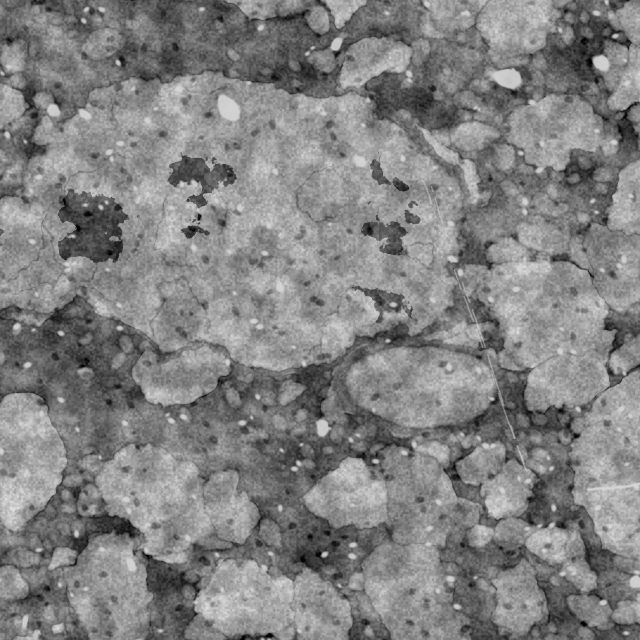
This texture is drawn by a Shadertoy shader. Its source:

```glsl
// Draws a grey breccia section: pale rounded clasts in a dark, streaky matrix with pores and a scratch.
#define MATRIX_TONE 0.375
#define CLAST_TONE 0.615
#define PORE_TONE 0.25
#define BRIGHT_TONE 0.84
#define RIM_DEPTH 0.11
#define MOTTLE 0.21
#define GRIT 0.14
#define SOFT_EDGE 0.0022
#define ROUGHNESS 0.034
#define FLOW_TILT -0.42

vec2 hash22(vec2 p) {
    vec3 q = fract(p.xyx * vec3(0.1031, 0.1030, 0.0973));
    q += dot(q, q.yzx + 33.33);
    return fract((q.xx + q.yz) * q.zy);
}

vec2 turn(vec2 v, float angle) {
    float c = cos(angle), s = sin(angle);
    return vec2(c * v.x - s * v.y, s * v.x + c * v.y);
}

// Smooth cellular noise, 0 to 1
float cellTone(vec2 p) {
    vec2 base = floor(p);
    float sum = 0.0, total = 0.0;
    for (int j = -1; j <= 1; j++)
    for (int i = -1; i <= 1; i++) {
        vec2 cell = base + vec2(i, j);
        vec2 rnd = hash22(cell);
        vec2 away = p - cell - 0.2 - 0.6 * rnd;
        float weight = exp(-7.0 * dot(away, away));
        sum += weight * hash22(cell + 71.7).x;
        total += weight;
    }
    return sum / total;
}

// Layered cellular noise, about -1 to 1
float cloud(vec2 p) {
    float sum = 0.0, amp = 1.0;
    for (int octave = 0; octave < 4; octave++) {
        sum += amp * (cellTone(p) - 0.5);
        p = turn(p, 0.7) * 2.1 + 13.7;
        amp *= 0.55;
    }
    return sum;
}

float ellipse(vec2 p, vec2 radii) {
    return (length(p / radii) - 1.0) * min(radii.x, radii.y);
}

// x: distance to the segment, y: position along it
vec2 segment(vec2 p, vec2 a, vec2 b) {
    vec2 ab = b - a;
    float t = clamp(dot(p - a, ab) / dot(ab, ab), 0.0, 1.0);
    return vec2(length(p - a - ab * t), t);
}

// Low inside the bare bands of matrix
float crowding(vec2 p) {
    float lower = segment(p, vec2(0.0, 0.42), vec2(0.55, 0.16)).x;
    float upper = segment(p, vec2(0.08, 0.88), vec2(0.5, 0.96)).x;
    return smoothstep(0.03, 0.12, lower) * smoothstep(0.0, 0.08, upper);
}

// Scattered ellipses. x: distance, y: random id, z: gap to the next grain
vec3 scatter(vec2 p, float scale, float fill, float seed) {
    vec3 best = vec3(1.0, 0.0, 1.0);
    p *= scale;
    vec2 base = floor(p);
    for (int j = -1; j <= 1; j++)
    for (int i = -1; i <= 1; i++) {
        vec2 cell = base + vec2(i, j);
        vec2 rnd = hash22(cell + seed);
        vec2 kind = hash22(cell + seed + 57.3);
        vec2 center = cell + 0.15 + 0.7 * rnd;
        if (kind.x > fill) continue;
        vec2 radii = mix(0.26, 0.55, fract(kind.y * 7.0)) * vec2(1.25, 0.85);
        float tilt = FLOW_TILT + 2.2 * (rnd.x - 0.5);
        float d = ellipse(turn(p - center, -tilt), radii) / scale;
        if (kind.x > fill * (0.1 + 0.9 * crowding(center / scale)) && scale < 50.0) continue;
        if (d < best.x) best = vec3(d, kind.y, best.x - d);
        else best.z = min(best.z, d - best.x);
    }
    return best;
}

float inside(float d) {
    return 1.0 - smoothstep(-SOFT_EDGE, SOFT_EDGE, d);
}

// Fills a grain and darkens its rim and seams
float paint(float tone, vec3 grain, float opacity) {
    float cover = inside(grain.x);
    float fill = CLAST_TONE + 0.11 * (grain.y - 0.5);
    float rim = exp(-pow(grain.x / 0.0035, 2.0));
    float seam = cover * exp(-pow(grain.z / 0.004, 2.0));
    return mix(tone, fill, cover * opacity) - RIM_DEPTH * opacity * max(rim, seam);
}

void mainImage(out vec4 fragColor, in vec2 fragCoord) {
    vec2 p = fragCoord / iResolution.y;
    vec2 bend = vec2(cloud(p * 13.0), cloud(p * 13.0 + 41.0));
    vec2 q = p + ROUGHNESS * bend;

    // Streaky matrix and three sizes of clast
    vec2 flow = turn(p, -FLOW_TILT);
    float tone = MATRIX_TONE + 0.19 * cloud(flow * vec2(6.0, 19.0));
    tone = paint(tone, scatter(p + 0.008 * bend, 42.0, 0.42, 3.0), 0.6);
    tone = paint(tone, scatter(p + 0.018 * bend, 17.0, 0.5, 19.0), 0.9);
    tone = paint(tone, scatter(q, 6.5, 0.78, 8.0), 1.0);

    // Main clast with its left lobe, then the smooth oval below it
    float body = ellipse(turn(q - vec2(0.38, 0.66), 0.13), vec2(0.36, 0.215));
    float lobe = ellipse(turn(q - vec2(0.04, 0.6), 0.5), vec2(0.11, 0.085));
    float mainClast = min(body, lobe);
    float oval = ellipse(p + 0.012 * bend - vec2(0.66, 0.395), vec2(0.117, 0.066));
    tone = mix(tone, MATRIX_TONE, 0.7 * inside(min(mainClast, oval) - 0.012));
    tone = paint(tone, vec3(mainClast, 0.45, abs(body - lobe)), 1.0);

    // Faint fragments and dark pores within the main clast
    float within = inside(mainClast + 0.015);
    vec3 shard = scatter(q + 5.0, 11.0, 0.6, 31.0);
    float outline = exp(-pow(shard.x / 0.002, 2.0)) * smoothstep(-0.1, 0.2, bend.x);
    tone += within * (0.09 * (shard.y - 0.5) * inside(shard.x) - 0.13 * outline);
    float pore = scatter(q + 9.0, 9.0, 0.3, 47.0).x + 0.019 + 0.025 * cloud(p * 32.0);
    tone = mix(tone, PORE_TONE, 0.9 * within * inside(pore));
    tone = paint(tone, vec3(oval, 0.3, 1.0), 1.0);

    // Mottling, grit and tiny pits
    tone += MOTTLE * cloud(p * 28.0 + 7.0);
    tone += GRIT * (cellTone(p * 270.0) - 0.5);
    tone -= 0.2 * inside(scatter(p, 85.0, 0.045, 61.0).x);

    // Bright crystals and specks
    float crystal = scatter(p + 0.012 * bend, 26.0, 0.025, 83.0).x + 0.003;
    float speck = scatter(p, 110.0, 0.014, 97.0).x;
    tone = mix(tone, BRIGHT_TONE, 0.9 * inside(min(crystal, speck)));

    // Broken double scratch and its short spur
    vec2 start = vec2(0.665, 0.72), end = vec2(0.822, 0.265);
    for (float side = -1.0; side < 2.0; side += 2.0) {
        vec2 line = segment(p + 0.002 * bend, start + vec2(0.0045 * side, 0.0), end);
        float dash = step(0.3, hash22(vec2(floor(line.y * 45.0), side + 5.0)).x);
        tone = mix(tone, BRIGHT_TONE, 0.8 * dash * inside(line.x - 0.0005));
    }
    float spur = segment(p + 0.004 * bend, vec2(0.92, 0.235), vec2(1.0, 0.243)).x;
    tone = mix(tone, BRIGHT_TONE, inside(spur - 0.002));

    fragColor = vec4(vec3(clamp(tone, 0.0, 1.0)), 1.0);
}
```
